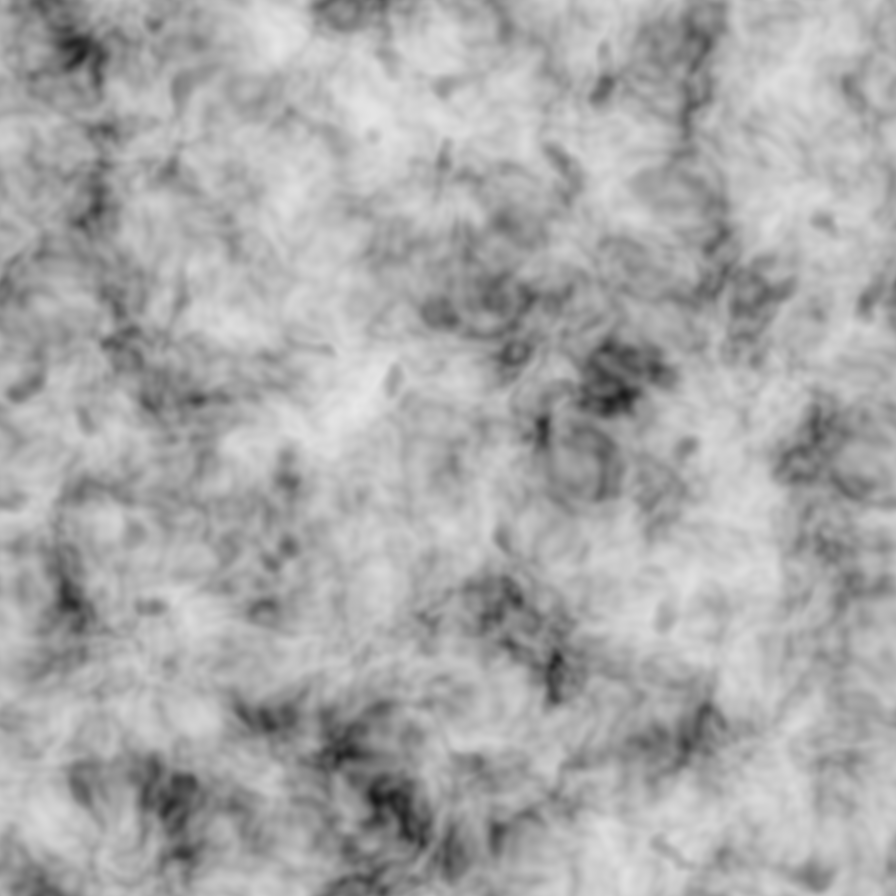
A WebGL 1 fragment shader for this texture:

```glsl
precision highp float;
// Draws seamless grey mottling: soft pale clouds, fine smudges and small dark blots.

uniform vec2 u_resolution;

// Random unit vector for a lattice cell
vec2 gradient(vec2 cell, float seed) {
  vec3 h = fract(vec3(cell.xyx + seed * 17.31) * vec3(0.1031, 0.1030, 0.0973));
  h += dot(h, h.yzx + 33.33);
  float angle = 6.28318 * fract((h.x + h.y) * h.z);
  return vec2(cos(angle), sin(angle));
}

float corner(vec2 cell, vec2 offset, float period, float seed) {
  return dot(gradient(mod(cell, period), seed), offset);
}

// Gradient noise that wraps after a whole number of cells
float noise(vec2 uv, float period, float seed) {
  vec2 p = uv * period;
  vec2 i = floor(p);
  vec2 f = p - i;
  vec2 w = f * f * f * (f * (f * 6.0 - 15.0) + 10.0);
  vec2 e = vec2(1.0, 0.0);
  float low = mix(corner(i, f, period, seed),
                  corner(i + e.xy, f - e.xy, period, seed), w.x);
  float high = mix(corner(i + e.yx, f - e.yx, period, seed),
                   corner(i + e.xx, f - e.xx, period, seed), w.x);
  return mix(low, high, w.y);
}

void main() {
  vec2 uv = gl_FragCoord.xy / u_resolution;

  // A gentle wrapped warp hides the lattice directions
  uv += 0.022 * vec2(noise(uv, 7.0, 1.0), noise(uv, 7.0, 2.0));
  uv += 0.008 * vec2(noise(uv, 19.0, 3.0), noise(uv, 19.0, 4.0));

  // Octaves of cloud, with the detail fading where it is pale
  float cloud = 0.0;
  float period = 4.0;
  float strength = 0.36;
  for (int octave = 0; octave < 5; octave++) {
    float fade = clamp(1.0 - 1.6 * cloud, 0.55, 1.5);
    cloud += strength * fade * noise(uv + 0.137 * float(octave), period, 5.0 + float(octave));
    period = floor(period * 1.97 + 0.5);
    strength *= 0.75;
  }

  // Sparse compact blots
  float blot = smoothstep(0.24, 0.62, noise(uv, 17.0, 12.0) + 0.12 * noise(uv, 47.0, 13.0));

  // Darks reach further from the mean than lights
  float tone = 0.68 + cloud - 0.8 * cloud * cloud - 0.26 * blot;
  gl_FragColor = vec4(vec3(clamp(tone, 0.0, 1.0)), 1.0);
}
```
